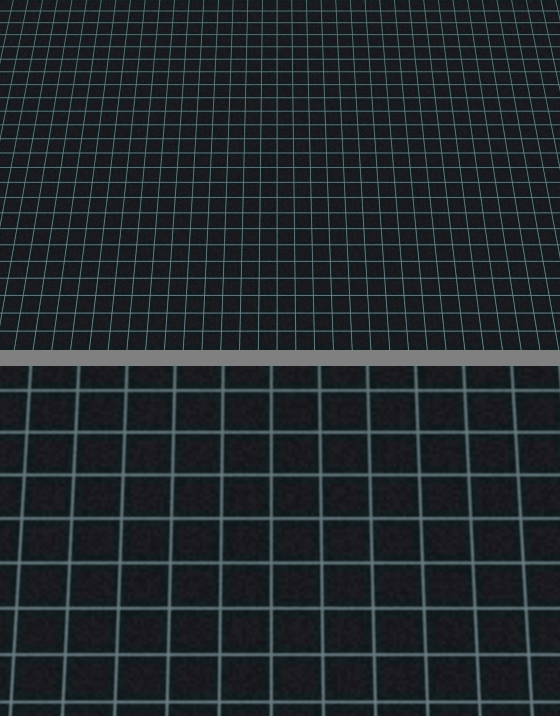
Top: the whole. Bottom: its middle third, enlarged.
Write a WebGL 1 fragment shader that draws this pattern.

```glsl
precision highp float;

uniform vec2 u_resolution;

// Lengths are in canvas heights
#define HORIZON 3.558
#define CENTER_X 0.7917
#define COLUMN_SCALE 0.01177
#define ROW_SCALE 388.92
#define ROW_PHASE 0.35
#define LINE_REACH 0.0031
#define HALO_WIDTH 0.0086
#define MID_DEPTH 4.058
#define NEAR_EDGE 0.006
#define GRAIN_CELLS 320.0
#define GRAIN_AMOUNT 0.04

float hash(vec2 p) {
  return fract(sin(dot(p, vec2(127.1, 311.7))) * 43758.5453);
}

float valueNoise(vec2 p) {
  vec2 cell = floor(p);
  vec2 f = fract(p);
  f = f * f * (3.0 - 2.0 * f);
  float low = mix(hash(cell), hash(cell + vec2(1.0, 0.0)), f.x);
  float high = mix(hash(cell + vec2(0.0, 1.0)), hash(cell + vec2(1.0, 1.0)), f.x);
  return mix(low, high, f.y);
}

// Distance to the nearest whole number
float gridDistance(float t) {
  return abs(fract(t + 0.5) - 0.5);
}

// Soft line that fades instead of thinning when pixels are large
float softLine(float dist, float pixel) {
  float reach = max(LINE_REACH, pixel);
  return (1.0 - smoothstep(0.0, reach, dist)) * LINE_REACH / reach;
}

void main() {
  float pixel = 1.0 / u_resolution.y;
  vec2 p = gl_FragCoord.xy * pixel;

  // Tilted plane: depth grows from the far top edge to the near bottom edge
  float depth = 1.0 - p.y + HORIZON;
  float columnSpacing = COLUMN_SCALE * depth;
  float rowSpacing = depth * depth / ROW_SCALE;
  float column = (p.x - CENTER_X) / columnSpacing;
  float row = ROW_SCALE / depth - ROW_PHASE;
  float columnDist = gridDistance(column) * columnSpacing;
  float rowDist = gridDistance(row) * rowSpacing;

  // Lines brighten toward the viewer; the last row ends before the near edge
  float nearness = depth / MID_DEPTH;
  float columnLine = softLine(columnDist, pixel);
  float rowLine = softLine(rowDist, pixel) * step(NEAR_EDGE, p.y);
  float crossing = columnLine * rowLine;
  float gridLine = (columnLine + rowLine - 0.85 * crossing) * nearness;

  // Dark ground with a teal tint beside the lines
  float nearest = min(columnDist / nearness, rowDist / (nearness * nearness));
  float halo = 1.0 - smoothstep(0.8 * HALO_WIDTH, 1.2 * HALO_WIDTH, nearest);
  vec3 ground = mix(vec3(0.103, 0.100, 0.119), vec3(0.071, 0.110, 0.120), halo);

  // Lines lean to green far away and to blue nearby
  vec3 lineColor = mix(vec3(0.355, 0.425, 0.455), vec3(0.355, 0.435, 0.445), p.y);
  vec3 color = mix(ground, lineColor, gridLine);

  // Fine grain
  color += (valueNoise(p * GRAIN_CELLS) - 0.5) * GRAIN_AMOUNT;

  gl_FragColor = vec4(color, 1.0);
}
```
